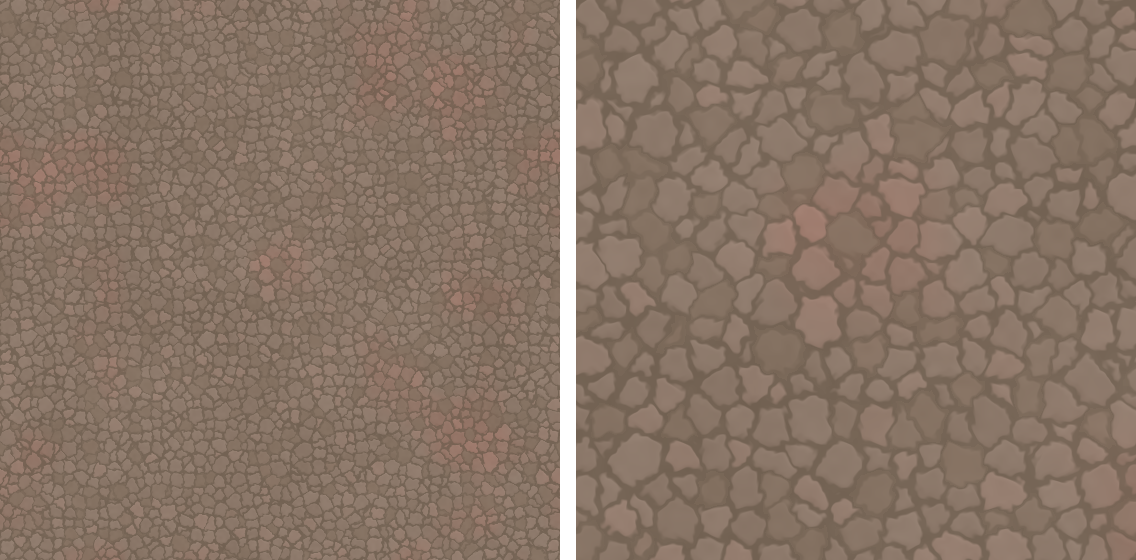
Left: the whole. Right: its middle third, enlarged.
Write a WebGL 1 fragment shader that draws this texture.

```glsl
precision highp float;
// Seamless ground of small, tightly packed brown pebbles set in dry mud.
uniform vec2 u_resolution;

const float TAU = 6.2831853;
const float CELLS = 52.0;          // pebble sites across the canvas
const float GRAIN_CELLS = 150.0;   // fine grain across the canvas
const float SIZE_SPREAD = 0.5;     // how far large pebbles outgrow small ones
const float ROUNDNESS = 15.0;      // lower values round the corners more
const float GAP_MIN = 0.045;       // half width of the joints, in cells
const float GAP_MAX = 0.12;
const float RELIEF = 0.022;
const float GRAIN = 0.016;
const vec2 LIGHT = vec2(0.35, 0.94);
const vec3 STONE = vec3(0.562, 0.480, 0.424);
const vec3 MUD = vec3(0.510, 0.436, 0.372);
const vec3 JOINT = vec3(0.448, 0.384, 0.326);
const vec3 RED_SHIFT = vec3(0.035, -0.012, -0.010);

vec3 hash3(vec2 p) {
  vec3 q = fract(p.xyx * vec3(0.1031, 0.1030, 0.0973));
  q += dot(q, q.yxz + 33.33);
  return fract((q.xxy + q.yzz) * q.zyx);
}

// Value noise that wraps after a whole number of cells.
float wrapNoise(vec2 uv, float cells) {
  vec2 p = uv * cells;
  vec2 i = floor(p);
  vec2 f = fract(p);
  f = f * f * (3.0 - 2.0 * f);
  vec2 a = mod(i, cells);
  vec2 b = mod(i + 1.0, cells);
  return mix(mix(hash3(a).x, hash3(vec2(b.x, a.y)).x, f.x),
             mix(hash3(vec2(a.x, b.y)).x, hash3(b).x, f.x), f.y);
}

// Site of a cell: position in xy, squared-radius weight in z.
vec3 site(vec2 cell) {
  vec3 h = hash3(mod(cell, CELLS));
  return vec3(cell + 0.08 + 0.84 * h.xy, SIZE_SPREAD * h.z * h.z * h.z);
}

// Layered sines with whole frequencies roughen the outlines.
vec2 roughen(vec2 uv) {
  vec2 t = uv * TAU;
  return 0.06 * sin(t.yx * 61.0 + 2.0 * sin(t * 37.0))
       + 0.03 * sin(t.yx * 113.0 + 2.0 * sin(t * 89.0 + 1.0));
}

void main() {
  vec2 uv = gl_FragCoord.xy / u_resolution;
  vec2 p = uv * CELLS + roughen(uv);
  float pixel = CELLS / min(u_resolution.x, u_resolution.y);

  // Find the pebble that owns this point (weighted cells).
  vec2 base = floor(p);
  vec2 owner = base;
  vec3 center = vec3(0.0);
  float best = 1000.0;
  for (int y = -2; y <= 2; y++) {
    for (int x = -2; x <= 2; x++) {
      vec2 cell = base + vec2(float(x), float(y));
      vec3 s = site(cell);
      vec2 d = p - s.xy;
      float power = dot(d, d) - s.z;
      if (power < best) {
        best = power;
        owner = cell;
        center = s;
      }
    }
  }

  // Blend the distances to all its sides into one rounded edge distance.
  float total = 0.0001;
  vec2 outward = vec2(0.0);
  for (int y = -2; y <= 2; y++) {
    for (int x = -2; x <= 2; x++) {
      if (x == 0 && y == 0) continue;
      vec3 s = site(owner + vec2(float(x), float(y)));
      vec2 d = p - s.xy;
      vec2 span = s.xy - center.xy;
      float len = max(length(span), 0.001);
      float side = max((dot(d, d) - s.z - best) / (2.0 * len), 0.0);
      float w = exp(-ROUNDNESS * side);
      total += w;
      outward += w * span / len;
    }
  }
  float edge = -log(total) / ROUNDNESS;
  outward /= total;

  // Pebble shape: some are sunk into the mud and barely show.
  vec3 look = hash3(mod(owner, CELLS) + 71.0);
  float gap = mix(GAP_MIN, GAP_MAX, look.x);
  float soft = max(0.05, 0.6 * pixel);
  float body = smoothstep(gap - soft, gap + soft, edge);
  float sunk = 0.75 * smoothstep(0.68, 0.95, look.y);
  float rim = body * (1.0 - smoothstep(gap, gap + 0.2, edge));

  // Broad patches of red earth and of tone.
  float broad = 0.6 * wrapNoise(uv + 0.31, 6.0) + 0.4 * wrapNoise(uv, 15.0);
  float red = smoothstep(0.52, 0.82, broad);
  float tone = wrapNoise(uv + 0.57, 9.0) - 0.5;
  float grain = wrapNoise(uv, GRAIN_CELLS) - 0.5;

  vec3 stone = STONE + 0.035 * (look.z - 0.5);
  stone += RED_SHIFT * (red + 0.35 * smoothstep(0.7, 1.0, look.z) - 0.1);
  stone += RELIEF * rim * dot(outward, LIGHT);
  stone = mix(stone, MUD, sunk);
  vec3 joint = mix(JOINT, MUD, 0.2 + 0.5 * sunk) + 0.4 * RED_SHIFT * red;

  vec3 color = mix(joint, stone, body);
  color += 0.022 * tone + GRAIN * grain;
  gl_FragColor = vec4(color, 1.0);
}
```
